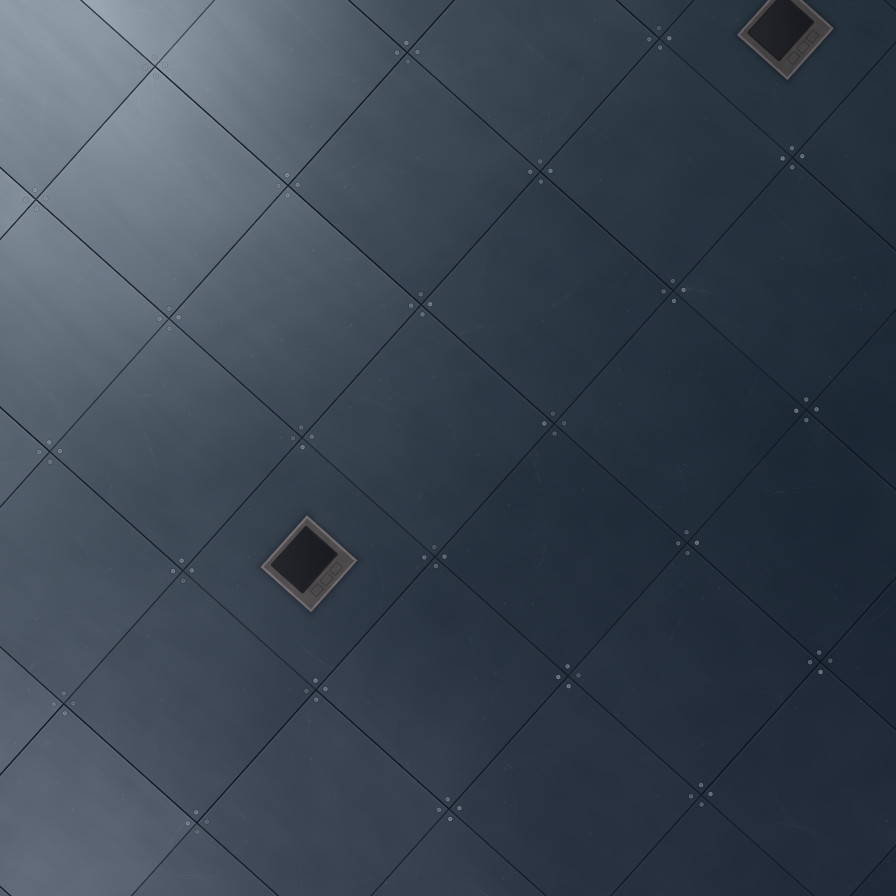
A Shadertoy shader for this texture:

```glsl
// Dark blue steel cladding: square panels on a tilted grid, riveted at each corner,
// with a framed box on every fourth panel of one row. Light falls off from the upper left;
// layered sines, cellular noise and hashed arcs give brushing, smudges and scratches.

float hash(vec2 p) {
    p = fract(p * vec2(0.1031, 0.1137) + 0.37);
    p += dot(p, p.yx + 19.19);
    return fract((p.x + p.y) * p.x * 7.31);
}

vec2 hash2(vec2 p) { return vec2(hash(p), hash(p + 57.3)); }

// Coverage of a signed distance, softened over one pixel
float fill(float d, float px) { return clamp(0.5 - d / px, 0.0, 1.0); }

float box(vec2 p, vec2 halfSize) {
    vec2 d = abs(p) - halfSize;
    return length(max(d, 0.0)) + min(max(d.x, d.y), 0.0);
}

// Cellular noise: distance to the nearest point, and that point's random value
vec2 cellular(vec2 p) {
    vec2 cell = floor(p), best = vec2(9.0, 0.0);
    for (int j = -1; j <= 1; j++)
    for (int i = -1; i <= 1; i++) {
        vec2 c = cell + vec2(i, j);
        float d = length(c + hash2(c) - p);
        if (d < best.x) best = vec2(d, hash(c + 11.7));
    }
    return best;
}

// Layered sines, warped so that the bands do not look regular
float clouds(vec2 p) {
    float sum = 0.0, amp = 0.5;
    for (int i = 0; i < 4; i++) {
        p = mat2(0.8, 0.6, -0.6, 0.8) * p * 1.9 + 1.3 * sin(p.yx);
        sum += amp * sin(p.x) * sin(p.y);
        amp *= 0.6;
    }
    return sum;
}

// Faint curved scratches, scattered over one panel; some are broad scuffs
float scratches(vec2 f, vec2 id, float px) {
    float sum = 0.0;
    for (int i = 0; i < 12; i++) {
        vec2 seed = id * 3.17 + float(i) * 7.9;
        vec2 p = f - hash2(seed);
        float angle = 6.283 * hash(seed + 2.1), strength = hash(seed + 4.6);
        p = mat2(cos(angle), sin(angle), -sin(angle), cos(angle)) * p;
        p.y += (hash(seed + 8.2) - 0.5) * 3.0 * p.x * p.x;
        float reach = mix(0.03, 0.24, hash(seed + 6.4));
        float fade = smoothstep(reach, reach * 0.3, abs(p.x)) * (0.65 + 0.35 * sin(p.x * 70.0 + angle));
        float scuff = 0.35 * exp(-abs(p.y) * 70.0) * step(0.6, hash(seed + 9.4));
        sum += strength * strength * fade * (scuff + fill(abs(p.y) - 0.0015, px));
    }
    return sum;
}

void mainImage(out vec4 fragColor, in vec2 fragCoord) {
    vec2 p = fragCoord / iResolution.y;
    float px = 1.0 / (0.1993 * iResolution.y);

    // Panel grid: q counts panels along the two tilted axes
    vec2 o = p - vec2(0.470, 0.660);
    vec2 q = vec2(dot(o, vec2(0.745, -0.667)), dot(o, vec2(-0.667, -0.745))) / 0.1993;
    vec2 id = floor(q), f = q - id, m = f - 0.5;

    // Broad light: bright upper left, weaker lower left, darkest right of the middle
    vec2 corner = p - vec2(0.0, 1.0), shade = p - vec2(0.8, 0.45);
    float light = 0.135 + 0.065 * (1.0 - p.x) - 0.025 * exp(-7.0 * dot(shade, shade))
        + 0.40 * exp(-6.0 * dot(corner, corner)) + 0.15 * exp(-7.0 * dot(p, p));

    // Panel tone, brushing and smudges
    light *= 1.0 + 0.16 * (hash(id + 3.3) - 0.5) + 0.14 * dot(m, hash2(id) - 0.5);
    light *= 1.0 + 0.07 * clouds(q * 1.2) + 0.025 * clouds(q * vec2(2.0, 11.0));
    light += 0.010 * (cellular(q * 4.0).x - 0.45);
    vec3 color = light + vec3(0.0, 0.037 + 0.014 * p.y, 0.095);

    // Wear: scratches and a few specks
    color += 0.05 * scratches(f, id, px);
    vec2 speck = cellular(q * 6.0 + 4.0);
    color += 0.05 * step(0.88, speck.y) * fill(speck.x / 6.0 - 0.005, px);

    // Thin joints with a faint lip; each run has its own depth
    vec2 edge = 0.5 - abs(m), nearest = floor(q + 0.5);
    vec2 depth = vec2(hash(vec2(nearest.x, id.y)), hash(vec2(id.x, nearest.y) + 31.0));
    vec2 lip = vec2(fill(abs(f.x - 0.010) - 0.003, px), fill(abs(f.y - 0.010) - 0.003, px)) * depth;
    color += 0.03 * max(lip.x, lip.y);
    vec2 gap = vec2(fill(edge.x - 0.0036, px), fill(edge.y - 0.0036, px)) * (0.55 + 0.45 * depth);
    color = mix(color, vec3(0.05, 0.075, 0.105), max(gap.x, gap.y));

    // Rivets: one in each panel corner, pale ring around a darker head, some dull
    vec2 side = sign(m), wobble = hash2(nearest * 2.3 + side) - 0.5;
    float rivet = length(edge - 0.039 - 0.008 * wobble);
    float shine = 0.45 + 0.55 * hash(nearest * 1.7 + side * 4.1);
    vec3 rivetColor = mix(color, vec3(0.40, 0.45, 0.48) + 0.35 * light, shine);
    color = mix(color, color * 0.8, fill(rivet - 0.016, px));
    color = mix(color, rivetColor, fill(rivet - 0.012, px));
    color = mix(color, rivetColor * 0.7, fill(rivet - 0.004, px));

    // Framed box: bevelled frame, dark recessed window, strip with three buttons
    if (id.x == 0.0 && mod(id.y, 4.0) == 1.0) {
        float frame = box(m, vec2(0.19, 0.195));
        vec3 metal = vec3(0.36, 0.345, 0.355) * (0.45 + 2.6 * light) * (1.0 + 0.06 * clouds(q * 20.0));
        color *= 1.0 - 0.3 * exp(-60.0 * max(frame, 0.0));
        color = mix(color, metal * 1.25, fill(frame, px));
        color = mix(color, metal * 0.88, fill(frame + 0.013, px));
        float window = box(m + vec2(0.035, 0.0), vec2(0.112, 0.140));
        color = mix(color, metal * 0.4, fill(window - 0.010, px));
        color = mix(color, vec3(0.115, 0.12, 0.14) + 0.10 * (m.y - m.x), fill(window, px));
        float row = clamp(floor(m.y / 0.08 + 0.5), -1.0, 1.0);
        float button = box(m - vec2(0.132, row * 0.08), vec2(0.022, 0.030));
        color = mix(color, metal * 0.68, fill(abs(button) - 0.003, px));
    }

    fragColor = vec4(clamp(color, 0.0, 1.0), 1.0);
}
```
